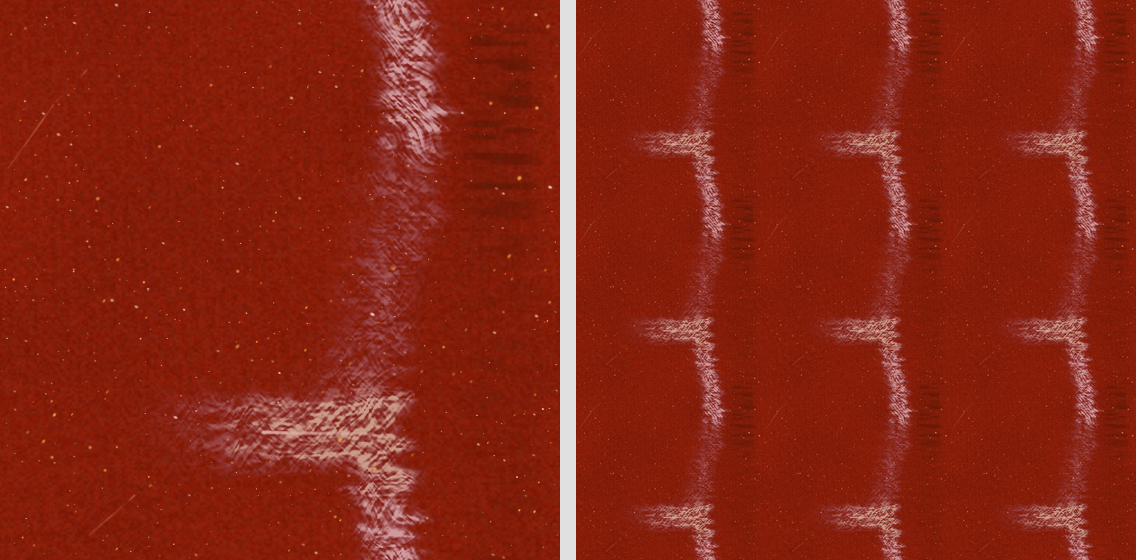
Left, the tile; right, the same tile 3 across and 3 down.
A Shadertoy shader for this texture:

```glsl
const float TAU = 6.2831853;

float hash(vec2 p) {
    return fract(sin(dot(p, vec2(127.1, 311.7))) * 43758.5453);
}

// Value noise whose lattice wraps after a whole number of cells
float noise(vec2 uv, vec2 cells, float seed) {
    vec2 p = uv * cells, i = floor(p), f = p - i;
    f = f * f * (3.0 - 2.0 * f);
    vec2 a = mod(i, cells) + seed, b = mod(i + 1.0, cells) + seed;
    return mix(mix(hash(a), hash(vec2(b.x, a.y)), f.x),
               mix(hash(vec2(a.x, b.y)), hash(b), f.x), f.y);
}

// Soft straight scratch that tapers away from a to b
float scratch(vec2 uv, vec2 a, vec2 b, float width) {
    vec2 ab = b - a;
    float t = clamp(dot(uv - a, ab) / dot(ab, ab), 0.0, 1.0);
    float d = length(uv - a - ab * t);
    return (1.0 - smoothstep(0.2 * width, width, d)) * (1.0 - 0.6 * t);
}

// Worn vertical band with a smear dragged out to the left
float wearMask(vec2 uv) {
    float ragged = noise(uv, vec2(7.0, 70.0), 3.0) - 0.5;
    float strong = smoothstep(-0.4, 0.2, cos(TAU * uv.y));
    float d = uv.x - 0.715 + 0.035 * sin(TAU * uv.y) + 0.05 * ragged;
    float width = d < 0.0 ? mix(0.11, 0.062, strong) : 0.047;
    float band = exp(-pow(abs(d) / width, 2.5)) * mix(0.36, 0.8, strong);

    float y = uv.y + 0.035 * ragged;
    float reach = pow(smoothstep(0.15, 0.68, uv.x + 0.12 * ragged), 1.5);
    float smear = reach * smoothstep(0.13, 0.22, y) * (1.0 - smoothstep(0.27, 0.31, y));
    smear *= 1.0 - smoothstep(0.69, 0.75, uv.x + 0.05 * ragged);
    float haze = 0.14 * smoothstep(0.15, 0.35, uv.x) * (1.0 - smoothstep(0.6, 0.75, uv.x));
    haze *= smoothstep(0.14, 0.22, y) * (1.0 - smoothstep(0.28, 0.38, y));
    return max(band, 0.8 * smear) + haze;
}

// Fine hairs in slanted directions, bent by a slow warp
float fibres(vec2 uv) {
    vec2 bend = vec2(noise(uv, vec2(22.0), 5.0), noise(uv, vec2(18.0), 6.0)) - 0.5;
    vec2 p = uv + 0.025 * bend;
    float falling = noise(vec2(p.x, p.y + p.x), vec2(65.0, 190.0), 11.0);
    float rising = noise(vec2(p.x, p.y - p.x), vec2(60.0, 180.0), 17.0);
    float level = noise(p, vec2(50.0, 210.0), 23.0);
    float lower = 0.5 - 0.5 * sin(TAU * (uv.y + 0.5));
    float hair = mix(falling, rising, 0.25 + 0.35 * lower) * 0.65 + level * 0.35;
    return smoothstep(0.2, 0.8, hair);
}

// Scattered dust: sparse large grains, then smaller and denser ones
vec3 addSpecks(vec3 color, vec2 uv) {
    for (int i = 0; i < 3; i++) {
        float layer = float(i), cells = 17.0 + 19.0 * layer;
        vec2 cell = mod(floor(uv * cells), cells) + 40.0 * layer;
        float kind = hash(cell + 7.3), size = hash(cell + 2.9);
        vec2 center = 0.2 + 0.6 * vec2(hash(cell + 0.7), hash(cell + 5.1));
        vec2 d = (fract(uv * cells) - center) / cells;
        d = vec2(d.x + d.y * (kind - 0.5), d.y * (0.8 + 0.5 * kind));
        float radius = mix(0.0024, 0.0062, size * size * size) / (1.0 + 0.2 * layer);
        float dot_ = 1.0 - smoothstep(0.15 * radius, radius, length(d));
        float present = step(hash(cell + 9.7), 0.14);
        vec3 dust = mix(vec3(0.92, 0.62, 0.25), vec3(0.93, 0.78, 0.77), smoothstep(0.4, 0.8, kind));
        color = mix(color, dust, dot_ * present * (0.95 - 0.25 * layer));
    }
    return color;
}

void mainImage(out vec4 fragColor, in vec2 fragCoord) {
    vec2 uv = fragCoord / iResolution.xy;

    // Red paint with fine grain
    float grain = noise(uv, vec2(250.0), 31.0) - 0.5;
    float mottle = noise(uv, vec2(110.0), 37.0) - 0.5;
    float cloud = noise(uv, vec2(5.0), 41.0) - 0.5;
    vec3 color = vec3(0.525, 0.113, 0.035);
    color *= 1.0 + 0.16 * grain + 0.07 * mottle + 0.06 * cloud;
    color += vec3(0.01, 0.045, 0.05) * (noise(uv, vec2(190.0), 43.0) - 0.5);

    // Dark sooty streaks on the right
    float soot = smoothstep(0.79, 0.87, uv.x) * (1.0 - smoothstep(0.92, 1.0, uv.x));
    soot *= 0.3 + 0.7 * smoothstep(0.5, 0.7, uv.y) * (1.0 - smoothstep(0.9, 1.0, uv.y));
    soot *= 0.25 + 0.75 * smoothstep(0.35, 0.8, noise(uv, vec2(14.0, 90.0), 47.0));
    color = mix(color, vec3(0.32, 0.08, 0.015), 0.55 * soot);

    // Worn paint: mauve haze, then pale hairs
    float wear = wearMask(uv) * (0.2 + 1.05 * fibres(uv) + 0.35 * grain);
    float tan_ = (1.0 - smoothstep(0.25, 0.4, uv.y)) * smoothstep(0.05, 0.2, uv.y);
    vec3 pale = mix(vec3(0.81, 0.61, 0.62), vec3(0.79, 0.61, 0.53), tan_);
    color = mix(color, vec3(0.56, 0.2, 0.2), smoothstep(0.02, 0.38, wear));
    color = mix(color, pale, smoothstep(0.2, 0.9, wear));

    // Single scratches, broken up along their length
    float broken = smoothstep(0.3, 0.7, noise(uv, vec2(45.0), 53.0));
    float lines = scratch(uv, vec2(0.095, 0.812), vec2(0.015, 0.7), 0.003);
    lines += scratch(uv, vec2(0.155, 0.875), vec2(0.1, 0.818), 0.003);
    lines += scratch(uv, vec2(0.24, 0.115), vec2(0.16, 0.045), 0.003);
    color = mix(color, vec3(0.7, 0.36, 0.25), 0.75 * min(lines, 1.0) * broken);
    float bright = scratch(uv, vec2(0.47, 0.228), vec2(0.66, 0.225), 0.0045);
    color = mix(color, vec3(0.88, 0.7, 0.66), 0.9 * bright);

    fragColor = vec4(addSpecks(color, uv), 1.0);
}
```
